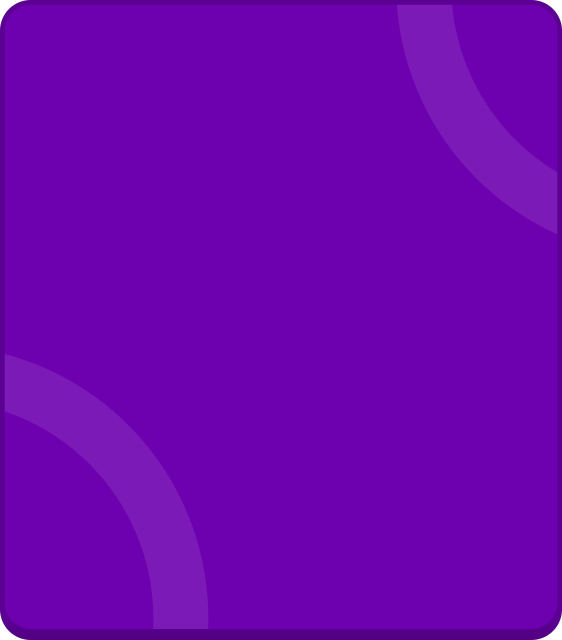
Give the GLSL for this background, as a Shadertoy shader.

```glsl
// Purple rounded card with a dark rim and two pale ring arcs in opposite corners.

// Lengths are in canvas heights; origin at the lower left.
const vec3 BACKDROP = vec3(1.0);
const vec3 FACE = vec3(0.427, 0.0, 0.686);
const vec3 RIM = vec3(0.36, 0.0, 0.58);
const vec3 RIM_BASE = vec3(0.32, 0.0, 0.515);
const float RING_ALPHA = 0.1;

const float CARD_RADIUS = 0.048;
const float FACE_RADIUS = 0.041;
const float RIM_WIDTH = 0.0074;
const float BASE_HEIGHT = 0.0172;

const float RING_RADIUS = 0.3841;
const float RING_HALF_WIDTH = 0.043;
const vec2 LOWER_LEFT_CENTER = vec2(-0.1016, 0.0339);
const vec2 UPPER_RIGHT_OFFSET = vec2(0.168, 0.0234); // from the upper right corner

float roundedBox(vec2 p, vec2 low, vec2 high, float radius) {
    vec2 q = abs(p - 0.5 * (low + high)) - 0.5 * (high - low) + radius;
    return length(max(q, 0.0)) + min(max(q.x, q.y), 0.0) - radius;
}

float ring(vec2 p, vec2 center) {
    return abs(length(p - center) - RING_RADIUS) - RING_HALF_WIDTH;
}

// Coverage of a shape from its signed distance, one pixel soft.
float coverage(float dist) {
    return clamp(0.5 - dist * iResolution.y, 0.0, 1.0);
}

void mainImage(out vec4 fragColor, in vec2 fragCoord) {
    vec2 p = fragCoord / iResolution.y;
    vec2 size = vec2(iResolution.x / iResolution.y, 1.0);

    // Face with both rings
    float rings = min(ring(p, LOWER_LEFT_CENTER), ring(p, size + UPPER_RIGHT_OFFSET));
    vec3 face = mix(FACE, vec3(1.0), RING_ALPHA * coverage(rings));

    // Rim, thicker and darker along the base
    vec3 rim = mix(RIM_BASE, RIM, smoothstep(0.0, 2.0 * BASE_HEIGHT, p.y));
    float faceDist = roundedBox(p, vec2(RIM_WIDTH, BASE_HEIGHT), size - RIM_WIDTH, FACE_RADIUS);
    vec3 card = mix(rim, face, coverage(faceDist));

    // Card outline
    float cardDist = roundedBox(p, vec2(0.0), size, CARD_RADIUS);
    fragColor = vec4(mix(BACKDROP, card, coverage(cardDist)), 1.0);
}
```
